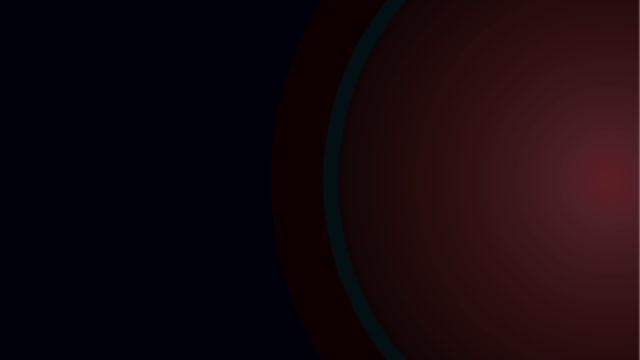
Write a Shadertoy shader that draws this background.

```glsl
// Dark navy backdrop with a faintly banded crimson glow, a teal ring, a deep red halo and a faint right edge.

const vec3 NAVY   = vec3(0.000, 0.000, 0.043);
const vec3 HALO   = vec3(0.060, 0.000, 0.000);
const vec3 TEAL   = vec3(0.012, 0.064, 0.075);
const vec3 RIM    = vec3(0.070, 0.020, 0.024);
const vec3 MAROON = vec3(0.130, 0.040, 0.044);
const vec3 WINE   = vec3(0.180, 0.058, 0.070);
const vec3 ROSE   = vec3(0.242, 0.096, 0.112);
const vec3 MAUVE  = vec3(0.295, 0.120, 0.150);
const vec3 CORE   = vec3(0.350, 0.112, 0.140);
const vec3 PALE   = vec3(0.850, 0.830, 0.840);

const float BAND_WIDTH = 0.040;
const float BAND_STRENGTH = 0.3;
const float EDGE_WIDTH = 0.00195; // share of the canvas width
const float EDGE_OPACITY = 0.32;

// Linear blend from a to b as x goes from start to end.
vec3 ramp(vec3 a, vec3 b, float start, float end, float x) {
    return mix(a, b, clamp((x - start) / (end - start), 0.0, 1.0));
}

// Smoothed coverage of a disc, given the distance from its centre.
float disc(float dist, float radius, float blur) {
    return 1.0 - smoothstep(radius - blur, radius + blur, dist);
}

// Turns a distance into flat steps with smoothed risers.
float terrace(float dist, float width, float blur) {
    float bands = dist / width;
    float softness = min(blur / width, 0.5);
    float riser = smoothstep(0.5 - softness, 0.5 + softness, fract(bands));
    return (floor(bands) + riser) * width;
}

// Glow colour from the hot core out to the dark rim.
vec3 glow(float dist) {
    vec3 color = ramp(CORE, MAUVE, 0.030, 0.118, dist);
    color = ramp(color, ROSE, 0.118, 0.231, dist);
    color = ramp(color, WINE, 0.231, 0.417, dist);
    color = ramp(color, MAROON, 0.417, 0.579, dist);
    return ramp(color, RIM, 0.579, 0.755, dist);
}

void mainImage(out vec4 fragColor, in vec2 fragCoord) {
    // Units of canvas height, centred on the glow.
    vec2 canvas = iResolution.xy / iResolution.y;
    vec2 point = fragCoord / iResolution.y;
    float dist = length(point - vec2(0.953 * canvas.x, 0.499));
    float blur = 0.75 / iResolution.y;

    // Layers from the outside in.
    float banded = mix(dist, terrace(dist, BAND_WIDTH, blur), BAND_STRENGTH);
    vec3 color = mix(NAVY, HALO, disc(dist, 0.942, blur));
    color = mix(color, TEAL, disc(dist, 0.796, 0.004 + blur));
    color = mix(color, glow(banded), disc(dist, 0.755, blur));

    // Thin translucent sliver along the right side, by pixel coverage.
    float edgeStart = canvas.x * (1.0 - EDGE_WIDTH);
    float sliver = clamp((point.x - edgeStart) * iResolution.y + 0.5, 0.0, 1.0);
    color = mix(color, PALE, sliver * EDGE_OPACITY);

    fragColor = vec4(color, 1.0);
}
```
